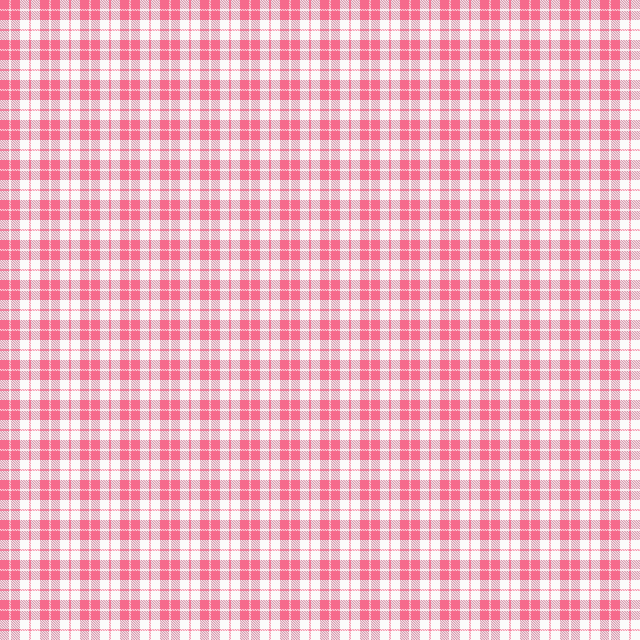
A Shadertoy shader for this pattern:

```glsl
// Pink and white woven gingham with diagonal twill and thin contrasting threads.

const float REPEATS = 16.0;        // checks across the canvas
const float TWILL_PER_CHECK = 16.0;
const float LINE_WIDTH = 0.042;    // thin thread, as a share of one check
const float PI = 3.14159265;

const vec3 WHITE = vec3(0.985);
const vec3 PINK  = vec3(0.965, 0.415, 0.55);
const vec3 MAUVE = vec3(0.82, 0.51, 0.61);

// Coverage of a stripe that repeats once per unit of t.
float stripe(float t, float center, float width, float pixel) {
    float d = abs(fract(t - center + 0.5) - 0.5);
    return clamp((0.5 * width - d) / pixel + 0.5, 0.0, 1.0);
}

// Broad coloured band filling the first half of each check.
float broadBand(float t, float pixel) {
    return stripe(t, 0.25, 0.5, pixel);
}

// Thin line through the middle of every half check.
float thinLine(float t, float pixel) {
    return stripe(2.0 * t, 0.5, 2.0 * LINE_WIDTH, 2.0 * pixel);
}

// How much two coverages disagree.
float differ(float a, float b) {
    return a + b - 2.0 * a * b;
}

// Share of warp on top; contrast fades as the twill nears the pixel size.
float twill(vec2 cell, float pixel) {
    float phase = (cell.x - cell.y) * TWILL_PER_CHECK + 0.125;
    float s = PI * TWILL_PER_CHECK * pixel;
    float sinc = sin(s) / s;
    return clamp(0.5 + 0.64 * sinc * sinc * cos(2.0 * PI * phase), 0.0, 1.0);
}

vec3 weave(vec2 cell, float pixel) {
    float warpBand = broadBand(cell.x, pixel);
    float weftBand = broadBand(cell.y, pixel);

    // Thin lines invert the colour of the band they run through.
    float warp = differ(warpBand, thinLine(cell.x, pixel));
    float weft = differ(weftBand, thinLine(cell.y, pixel));

    // Hatched areas, where a coloured band crosses a white one, are muted.
    float muted = differ(warpBand, weftBand) * differ(warp, weft);
    vec3 dye = mix(PINK, MAUVE, muted);
    return mix(WHITE, dye, mix(weft, warp, twill(cell, pixel)));
}

void mainImage(out vec4 fragColor, in vec2 fragCoord) {
    // Checks are counted from the upper left corner.
    float pixel = REPEATS / iResolution.y;
    vec2 cell = vec2(fragCoord.x, iResolution.y - fragCoord.y) * pixel;
    fragColor = vec4(weave(cell, pixel), 1.0);
}
```
